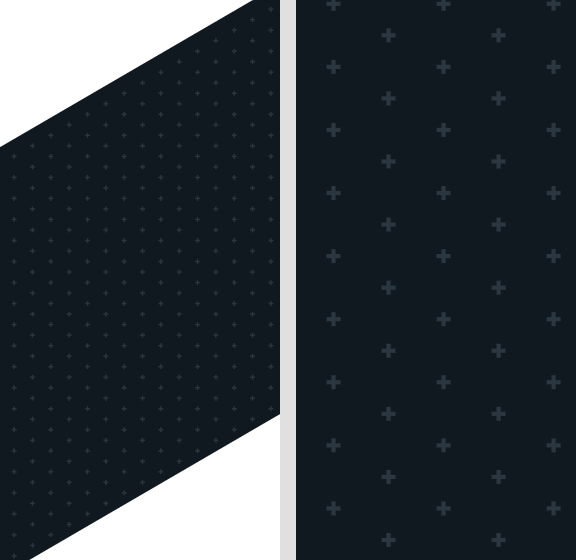
Left, the full canvas; right, a detail of the centre.
This pattern is drawn by a Shadertoy shader. Its source:

```glsl
#define BASE_COLOR vec3(0.063, 0.094, 0.125)
#define CROSS_COLOR vec3(0.165, 0.215, 0.255)
#define PAPER_COLOR vec3(1.0)
#define PITCH vec2(0.0655, 0.0751)     // column and row spacing, in canvas widths
#define GRID_ORIGIN vec2(0.0505, 0.0146)
#define ARM vec2(0.0083, 0.0025)       // half length, half thickness
#define BAND_SLOPE 0.582
#define BAND_BOTTOM -0.0609            // band edges where they meet the left side
#define BAND_TOP 1.4745

float boxDistance(vec2 p, vec2 halfSize) {
    vec2 d = abs(p) - halfSize;
    return length(max(d, 0.0)) + min(max(d.x, d.y), 0.0);
}

float crossDistance(vec2 p) {
    return min(boxDistance(p, ARM), boxDistance(p, ARM.yx));
}

// Offset from the nearest grid point; odd columns move up half a row
vec2 staggeredCell(vec2 p) {
    p -= GRID_ORIGIN;
    float column = round(p.x / PITCH.x);
    p.y -= 0.5 * PITCH.y * mod(column, 2.0);
    float row = round(p.y / PITCH.y);
    return p - vec2(column, row) * PITCH;
}

// Signed distance to the slanted band
float bandDistance(vec2 p) {
    float height = p.y - BAND_SLOPE * p.x;
    float outside = max(BAND_BOTTOM - height, height - BAND_TOP);
    return outside / length(vec2(1.0, BAND_SLOPE));
}

float coverage(float distanceToEdge, float pixel) {
    return clamp(0.5 - distanceToEdge / pixel, 0.0, 1.0);
}

void mainImage(out vec4 fragColor, in vec2 fragCoord) {
    float pixel = 1.0 / iResolution.x;
    vec2 p = fragCoord * pixel;

    float crosses = coverage(crossDistance(staggeredCell(p)), pixel);
    vec3 color = mix(BASE_COLOR, CROSS_COLOR, crosses);
    color = mix(PAPER_COLOR, color, coverage(bandDistance(p), pixel));

    fragColor = vec4(color, 1.0);
}
```
